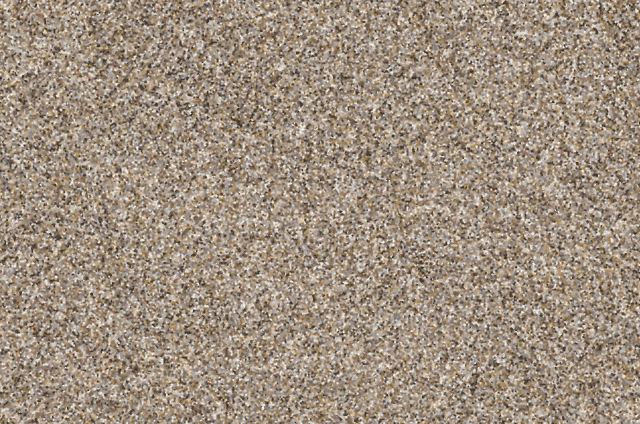
Reproduce this texture procedurally as a WebGL 1 fragment shader.

```glsl
precision highp float;

uniform vec2 u_resolution;

// Grain geometry, in units of the canvas height
const float GRAINS_PER_HEIGHT = 215.0;
const float GRAIN_SIZE_SPREAD = 0.30;
const float EDGE_SOFTNESS = 0.20;
const float CREVICE_WIDTH = 0.25;
const float CREVICE_DEPTH = 0.12;

// Tone
const float GRAIN_CONTRAST = 1.40;
const float GRAIN_JITTER = 0.19;
const float EXPOSURE = 1.01;
const float PATCH_SHIFT = 0.09;
const float PATCH_SHADE = 0.04;

// Sparse larger pieces
const float FLECK_CELLS = 30.0;
const float SHELL_SHARE = 0.015;
const float PEBBLE_SHARE = 0.025;

// Grain colours from dark to light, with cumulative shares
const vec3 BASALT = vec3(0.39, 0.34, 0.29);
const vec3 UMBER = vec3(0.53, 0.45, 0.38);
const vec3 OCHRE = vec3(0.63, 0.53, 0.38);
const vec3 GREY = vec3(0.62, 0.57, 0.53);
const vec3 TAN = vec3(0.73, 0.65, 0.56);
const vec3 QUARTZ = vec3(0.76, 0.73, 0.69);
const vec3 MEAN_SAND = vec3(0.64, 0.58, 0.51);
const vec3 SHELL = vec3(0.93, 0.91, 0.88);
const vec3 PEBBLE = vec3(0.34, 0.32, 0.29);
const float BASALT_END = 0.08;
const float UMBER_END = 0.23;
const float OCHRE_END = 0.34;
const float GREY_END = 0.59;
const float TAN_END = 0.77;

vec3 hash3(vec2 p) {
  vec3 q = fract(p.xyx * vec3(0.1031, 0.1030, 0.0973));
  q += dot(q, q.yxz + 33.33);
  return fract((q.xxy + q.yzz) * q.zyx);
}

float cornerSlope(vec2 corner, vec2 offset) {
  float angle = 6.2832 * hash3(corner + 71.0).x;
  return dot(vec2(cos(angle), sin(angle)), offset);
}

float gradientNoise(vec2 p) {
  vec2 i = floor(p);
  vec2 f = p - i;
  vec2 u = f * f * f * (f * (f * 6.0 - 15.0) + 10.0);
  vec2 e = vec2(1.0, 0.0);
  float low = mix(cornerSlope(i, f), cornerSlope(i + e.xy, f - e.xy), u.x);
  float high = mix(cornerSlope(i + e.yx, f - e.yx), cornerSlope(i + e.xx, f - e.xx), u.x);
  return mix(low, high, u.y);
}

// Broad drifts and small clumps, slightly stretched sideways
float patchiness(vec2 uv) {
  return 0.6 * gradientNoise(uv * vec2(2.2, 3.0) + 5.0)
       + 0.4 * gradientNoise(uv * vec2(8.0, 11.0) + 17.0)
       + 0.6 * gradientNoise(uv * vec2(34.0, 42.0) + 40.0);
}

vec3 grainColour(vec3 seed, float patchValue) {
  float pick = seed.x + PATCH_SHIFT * patchValue;
  vec3 colour = mix(BASALT, UMBER, step(BASALT_END, pick));
  colour = mix(colour, OCHRE, step(UMBER_END, pick));
  colour = mix(colour, GREY, step(OCHRE_END, pick));
  colour = mix(colour, TAN, step(GREY_END, pick));
  colour = mix(colour, QUARTZ, step(TAN_END, pick));
  colour = MEAN_SAND + (colour - MEAN_SAND) * GRAIN_CONTRAST;
  return colour * (1.0 + GRAIN_JITTER * (2.0 * seed.y - 1.0));
}

// Packed angular grains: nearest weighted cell, darkened along its border
vec3 sandGrains(vec2 uv, float patchValue) {
  vec2 p = uv * GRAINS_PER_HEIGHT;
  vec2 home = floor(p);
  vec2 nearestCell = home;
  float nearest = 9.0;
  float second = 9.0;
  for (int y = -1; y <= 1; y++) {
    for (int x = -1; x <= 1; x++) {
      vec2 cell = home + vec2(float(x), float(y));
      vec3 h = hash3(cell);
      float d = length(cell + h.xy - p) - GRAIN_SIZE_SPREAD * h.z;
      if (d < nearest) {
        second = nearest;
        nearest = d;
        nearestCell = cell;
      } else {
        second = min(second, d);
      }
    }
  }
  float inside = smoothstep(0.0, CREVICE_WIDTH, second - nearest);
  vec3 colour = grainColour(hash3(nearestCell + 301.0), patchValue);
  return colour * mix(1.0 - CREVICE_DEPTH, 1.0, inside);
}

// Rare shell chips and dark pebbles lying on top
vec3 addFlecks(vec3 sand, vec2 uv, float pixel) {
  vec2 p = uv * FLECK_CELLS;
  vec2 cell = floor(p);
  vec3 place = hash3(cell + 503.0);
  vec3 kind = hash3(cell + 907.0);
  vec2 q = p - cell - mix(vec2(0.2), vec2(0.8), place.xy);
  float angle = 3.1416 * kind.y;
  q = mat2(cos(angle), -sin(angle), sin(angle), cos(angle)) * q;
  float radius = mix(0.07, 0.14, place.z * place.z);
  float edge = pixel * FLECK_CELLS * 0.5;
  float cover = 1.0 - smoothstep(-edge, edge, length(q * vec2(1.0, 1.5)) - radius);
  float isShell = step(kind.x, SHELL_SHARE);
  float isPiece = step(kind.x, SHELL_SHARE + PEBBLE_SHARE);
  return mix(sand, mix(PEBBLE, SHELL, isShell), cover * isPiece);
}

void main() {
  float pixel = 1.0 / u_resolution.y;
  vec2 uv = gl_FragCoord.xy * pixel;
  float patchValue = patchiness(uv);

  // Four samples soften the grain edges
  float reach = max(0.25 * pixel, EDGE_SOFTNESS / GRAINS_PER_HEIGHT);
  vec3 sand = vec3(0.0);
  for (int j = 0; j < 2; j++) {
    for (int i = 0; i < 2; i++) {
      vec2 offset = (2.0 * vec2(float(i), float(j)) - 1.0) * reach;
      sand += 0.25 * sandGrains(uv + offset, patchValue);
    }
  }
  sand *= EXPOSURE * (1.0 + PATCH_SHADE * patchValue);
  gl_FragColor = vec4(addFlecks(sand, uv, pixel), 1.0);
}
```
